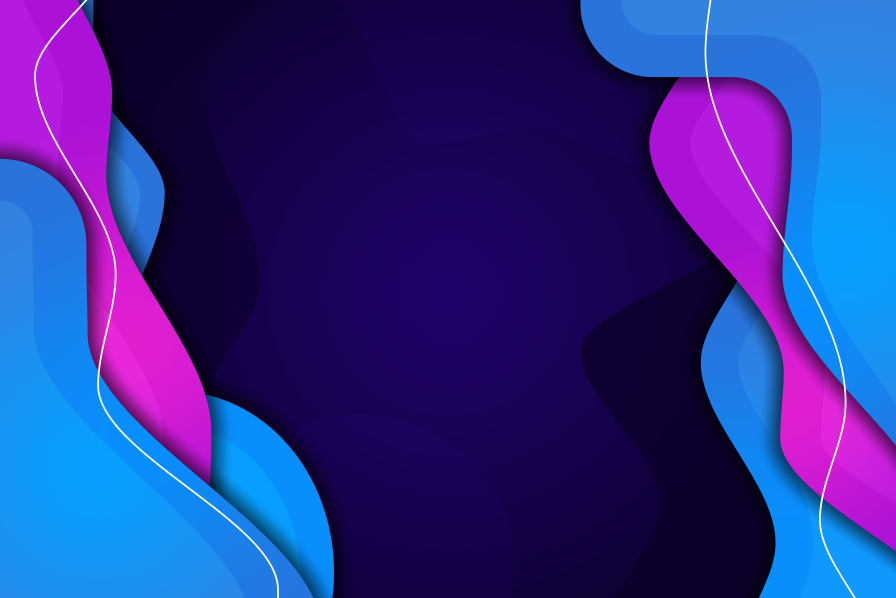
This background is drawn by a Shadertoy shader. Its source:

```glsl
// Layered blue and magenta paper waves framing a deep violet glow, with thin white curves.

// Layout space: 512 units tall, origin at the top left, y running down.
const float HEIGHT = 512.0;

const vec3 NIGHT = vec3(0.045, 0.0, 0.16);
const vec3 VIOLET = vec3(0.125, 0.01, 0.42);
const vec3 STEEL = vec3(0.16, 0.45, 0.86);
const vec3 SKY = vec3(0.20, 0.51, 0.88);
const vec3 AZURE = vec3(0.03, 0.56, 0.99);
const vec3 CYAN = vec3(0.03, 0.62, 1.0);
const vec3 PURPLE = vec3(0.67, 0.07, 0.84);
const vec3 PINK = vec3(0.88, 0.12, 0.82);

// Smooth curve through five extremes: "at" holds positions, "to" holds values.
float wave(float t, vec4 at, vec4 to, vec2 tail) {
    vec3 s = smoothstep(at.xyz, at.yzw, vec3(t));
    return to.x + dot(to.yzw - to.xyz, s)
         + (tail.y - to.w) * smoothstep(at.w, tail.x, t);
}

// Approximate signed distance to the curve x = wave(y), negative on the left.
float edge(vec2 p, vec4 at, vec4 to, vec2 tail) {
    float slope = wave(p.y + 0.5, at, to, tail) - wave(p.y - 0.5, at, to, tail);
    return (p.x - wave(p.y, at, to, tail)) * inversesqrt(1.0 + slope * slope);
}

float ellipse(vec2 p, vec2 center, vec2 radii) {
    return (length((p - center) / radii) - 1.0) * min(radii.x, radii.y);
}

// Intersection with a rounded corner, and union with a rounded inner corner.
float roundMax(float a, float b, float r) {
    return min(max(a, b), -r) + length(max(vec2(a, b) + r, 0.0));
}

float roundMin(float a, float b, float r) {
    return -roundMax(-a, -b, r);
}

float cover(float d, float pixel) {
    return clamp(0.5 - d / pixel, 0.0, 1.0);
}

float glow(vec2 p, vec2 center, float radius) {
    return 1.0 - smoothstep(0.0, radius, length(p - center));
}

// Paper sheet that casts a soft shadow on everything beneath it.
vec3 sheet(vec3 under, float d, vec3 paint, float pixel) {
    float shade = 1.0 - smoothstep(-6.0, 20.0, d);
    return mix(under * (1.0 - 0.65 * shade), paint, cover(d, pixel));
}

vec3 backdrop(vec2 p, float pixel) {
    vec3 col = mix(VIOLET, NIGHT, smoothstep(-60.0, 430.0, length(p - vec2(385, 250))));
    float left = edge(p, vec4(-40, 72, 240, 345), vec4(255, 173, 223, 178), vec2(400, 178));
    float right = -edge(p, vec4(198, 300, 430, 540), vec4(625, 497, 565, 520), vec2(600, 520));
    float top = edge(p.yx, vec4(285, 362, 455, 580), vec4(0, 124, 110, 150), vec2(700, 150));
    float hill = ellipse(p, vec2(305, 480), vec2(135, 125));
    col = mix(col, NIGHT * 1.1, 0.65 * cover(left, pixel));
    col = mix(col, NIGHT, 0.75 * cover(right, pixel));
    col += vec3(0.008, 0.0, 0.03) * (cover(top, pixel) + cover(hill, pixel));
    return col;
}

vec3 leftSheets(vec3 col, vec2 p, float pixel) {
    // Blue sheets at the back
    float d = edge(p, vec4(-50, 60, 165, 300), vec4(80, 80, 141, 105), vec2(400, 105));
    float lit = cover(d + 21.0, pixel);
    col = sheet(col, d, mix(STEEL, SKY, lit), pixel);
    d = ellipse(p, vec2(150, 490), vec2(136, 155));
    lit = cover(ellipse(p, vec2(150, 500), vec2(108, 135)), pixel);
    col = sheet(col, d, mix(AZURE, CYAN, lit), pixel);
    // Magenta ribbon
    d = edge(p, vec4(-50, 80, 150, 370), vec4(52, 96, 91, 181), vec2(520, 176));
    lit = cover(d + 42.0, pixel);
    vec3 paint = mix(PURPLE, PINK, glow(p, vec2(115, 290), 210.0));
    col = sheet(col, d, paint + 0.035 * lit, pixel);
    // Blue sheet in front
    d = edge(p, vec4(100, 225, 285, 540), vec4(74, 74, 75, 275), vec2(600, 275));
    d = roundMax(d, 136.0 - p.y, 74.0);
    float core = edge(p, vec4(100, 215, 280, 540), vec4(28, 28, 29, 215), vec2(600, 215));
    core = roundMax(core, 172.0 - p.y, 28.0);
    vec3 rim = mix(STEEL, AZURE, glow(p, vec2(115, 370), 240.0));
    paint = mix(SKY, CYAN, glow(p, vec2(85, 400), 230.0));
    return sheet(col, d, mix(rim, paint, cover(core, pixel)), pixel);
}

vec3 rightSheets(vec3 col, vec2 p, float pixel) {
    // Blue sheet at the back
    float d = -edge(p, vec4(100, 200, 310, 465), vec4(645, 645, 600, 664), vec2(560, 635));
    float lit = cover(d + 32.0, pixel);
    vec3 paint = mix(STEEL, AZURE, smoothstep(260.0, 460.0, p.y));
    col = sheet(col, d, paint + vec3(0.03, 0.04, 0.01) * lit, pixel);
    // Magenta ribbon
    d = -edge(p, vec4(20, 122, 318, 375), vec4(600, 556, 671, 668), vec2(540, 825));
    lit = cover(d + 35.0, pixel);
    paint = mix(PURPLE, PINK, glow(p, vec2(675, 345), 170.0));
    col = sheet(col, d, paint + 0.035 * lit, pixel);
    // Blue sheet in front: an upper slab merged into a side wave
    float slab = roundMax(497.0 - p.x, p.y - 66.0, 62.0);
    d = -edge(p, vec4(0, 130, 235, 460), vec4(678, 678, 670, 805), vec2(600, 805));
    d = roundMin(slab, d, 52.0);
    slab = roundMax(532.0 - p.x, p.y - 30.0, 29.0);
    float core = -edge(p, vec4(0, 110, 205, 430), vec4(703, 703, 695, 800), vec2(600, 800));
    core = roundMin(slab, core, 55.0);
    vec3 rim = mix(STEEL, AZURE, glow(p, vec2(690, 250), 220.0));
    paint = mix(SKY, CYAN, glow(p, vec2(725, 215), 220.0));
    return sheet(col, d, mix(rim, paint, cover(core, pixel)), pixel);
}

void mainImage(out vec4 fragColor, in vec2 fragCoord) {
    float pixel = HEIGHT / iResolution.y;
    vec2 p = vec2(fragCoord.x, iResolution.y - fragCoord.y) * pixel;
    vec3 col = rightSheets(leftSheets(backdrop(p, pixel), p, pixel), p, pixel);
    // Thin white curves
    float a = edge(p, vec4(-40, 65, 235, 330), vec4(95, 30, 99, 84), vec2(505, 238));
    float b = edge(p, vec4(-40, 45, 345, 445), vec4(612, 604, 724, 702), vec2(560, 750));
    col = mix(col, vec3(1), cover(min(abs(a), abs(b)) - 0.75, pixel));
    fragColor = vec4(col, 1.0);
}
```
